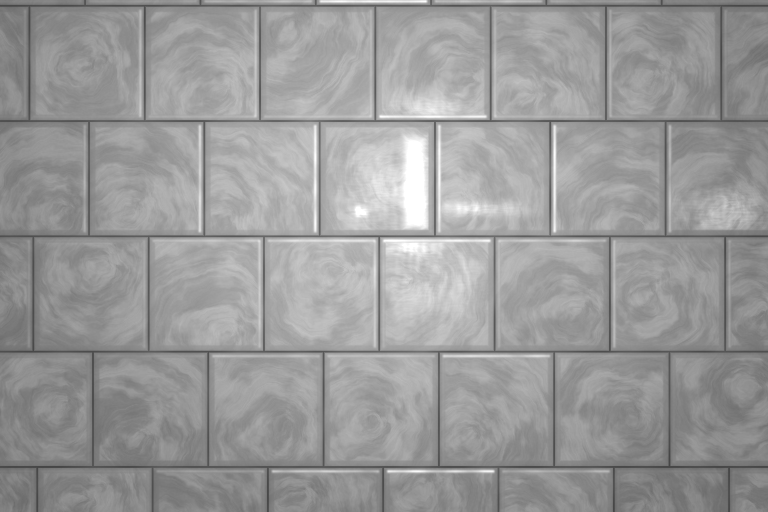
A Shadertoy shader for this texture:

```glsl
vec2 hash2(vec2 p) {
    vec3 q = fract(p.xyx * vec3(0.1031, 0.1030, 0.0973));
    q += dot(q, q.yzx + 33.33);
    return fract((q.xx + q.yz) * q.zy);
}

float gradientNoise(vec2 p) {
    vec2 i = floor(p), f = p - i;
    vec2 u = f * f * f * (f * (f * 6.0 - 15.0) + 10.0);
    vec2 o = vec2(0.0, 1.0);
    float a = dot(hash2(i) * 2.0 - 1.0, f);
    float b = dot(hash2(i + o.yx) * 2.0 - 1.0, f - o.yx);
    float c = dot(hash2(i + o) * 2.0 - 1.0, f - o);
    float d = dot(hash2(i + 1.0) * 2.0 - 1.0, f - 1.0);
    return mix(mix(a, b, u.x), mix(c, d, u.x), u.y);
}

float fbm(vec2 p) {
    float sum = 0.0, amp = 1.0;
    for (int i = 0; i < 4; i++) {
        sum += amp * gradientNoise(p);
        p = mat2(1.6, 1.2, -1.2, 1.6) * p + 7.3;
        amp *= 0.55;
    }
    return sum;
}

const float PITCH = 0.2252;
const vec2 ORIGIN = vec2(0.1816, 0.088);
const vec2 LIGHT = vec2(0.79, 0.65);

// Running bond: each row is shifted by about half a tile
vec2 tileCoord(vec2 p) {
    vec2 g = (p - ORIGIN) / PITCH;
    g.x += 0.517 * floor(g.y);
    return g;
}

// Soft reflection confined to the tile that holds its centre
float glow(vec2 p, vec2 centre, vec2 size) {
    vec2 d = (p - centre) / size;
    vec2 apart = abs(floor(tileCoord(p)) - floor(tileCoord(centre)));
    return exp(-dot(d, d)) * step(apart.x + apart.y, 0.5);
}

// Brushed arcs turning around a random centre in each tile
float swirl(vec2 f, vec2 id) {
    vec2 q = f - mix(vec2(0.1), vec2(0.9), hash2(id + 3.7));
    vec2 seed = hash2(id + 11.0) * 60.0;
    q += 0.10 * vec2(fbm(f * 2.5 + seed), fbm(f * 2.5 + seed + 19.0));
    float r = length(q);
    vec2 arc = 1.5 * q / (r + 0.12) + seed;
    float broad = fbm(arc + r * vec2(5.0, 3.0));
    float fine = fbm(arc * 1.7 + r * vec2(22.0, 13.0));
    float cloud = fbm(f * 3.5 + seed.yx);
    return 0.075 * smoothstep(-0.35, 0.35, broad + 0.5 * cloud) - 0.0375
         + 0.045 * fine + 0.025 * cloud;
}

void mainImage(out vec4 fragColor, in vec2 fragCoord) {
    vec2 p = fragCoord / iResolution.y;
    float px = 1.0 / (iResolution.y * PITCH);
    vec2 g = tileCoord(p), id = floor(g), f = g - id;
    vec2 rnd = hash2(id + 41.0);
    vec2 edge = 0.5 - abs(f - 0.5);
    float nearest = min(edge.x, edge.y);
    float face = smoothstep(0.045, 0.065, nearest);

    // Falloff of the lamp over the wall
    vec2 d = (p - vec2(0.74, 0.62)) * vec2(1.0, 1.15);
    float lamp = exp(-2.3 * dot(d, d));
    float shade = 0.465 + 0.265 * lamp + 0.035 * (rnd.x - 0.5);
    shade += swirl(f, id) * mix(0.35, 1.0, face);
    shade += 0.012 * gradientNoise(p * 230.0);

    // Bevels: dull away from the lamp, a bright ridge towards it
    vec2 toward = LIGHT - (p + (0.5 - f) * PITCH);
    vec2 facing = step(0.0, (f - 0.5) * toward) * smoothstep(0.03, 0.1, abs(toward));
    vec2 ridge = (edge - 0.038) / 0.014;
    ridge = exp(-ridge * ridge) * smoothstep(0.02, 0.05, edge.yx) * facing;
    vec2 reach = exp(-vec2(22.0, 10.0) * toward.yx * toward.yx);
    float worn = 0.75 + 0.6 * gradientNoise(g * 5.0);
    shade -= 0.035 * (1.0 - face);
    shade += dot(ridge, reach * mix(vec2(0.12), vec2(0.5), rnd) + 0.03) * worn;

    // Lamp reflections, broken up by fine scratches
    float scratch = 0.8 + 0.7 * gradientNoise(p * vec2(90.0, 35.0))
                  + 0.4 * gradientNoise(p * vec2(60.0, 240.0));
    vec2 box = abs(p - vec2(0.812, 0.645)) - vec2(0.022, 0.09);
    float beam = 1.0 - smoothstep(-0.01, 0.022, max(box.x, box.y) + 0.012 * scratch);
    beam *= glow(p, vec2(0.812, 0.625), vec2(0.1, 0.17));
    float sheen = 0.16 * glow(p, vec2(0.77, 0.62), vec2(0.10, 0.11))
                + 0.45 * glow(p, vec2(0.704, 0.588), vec2(0.013, 0.011))
                + 0.24 * glow(p, vec2(0.93, 0.592), vec2(0.08, 0.014))
                + 0.16 * glow(p, vec2(0.845, 0.785), vec2(0.09, 0.03))
                + 0.24 * glow(p, vec2(0.80, 0.515), vec2(0.05, 0.022))
                + 0.10 * glow(p, vec2(0.85, 0.45), vec2(0.12, 0.10))
                + 0.20 * glow(p, vec2(1.42, 0.585), vec2(0.09, 0.045));
    shade += face * (sheen * scratch + 0.42 * beam);

    // Narrow dark joints with a soft grimy border
    float grime = 0.8 + 0.5 * gradientNoise(p * 14.0);
    shade *= 1.0 - 0.16 * grime * exp(-nearest / 0.016);
    float joint = 1.0 - smoothstep(0.007 - 0.5 * px, 0.007 + 0.7 * px, nearest);
    shade = mix(shade, 0.24 + 0.12 * lamp, joint * clamp(grime, 0.5, 0.95));

    fragColor = vec4(vec3(clamp(shade, 0.0, 1.0)), 1.0);
}
```
